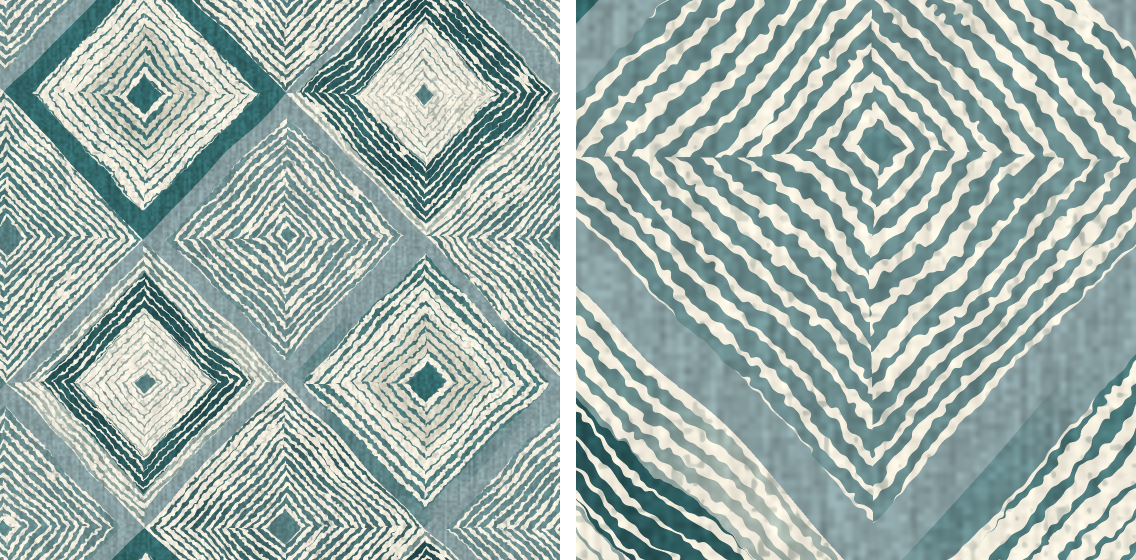
Left, the full canvas; right, a detail of the centre.
This pattern is drawn by a Shadertoy shader. Its source:

```glsl
// Woven upholstery of nested diamonds: a rotated lattice of concentric, hand-cut rings.
// Cell parity picks one of four weaves; noise bends, thins and breaks the rings,
// and fine thread noise adds the raised, speckled cloth.

const vec2  REPEAT = vec2(0.5, 0.516);    // diamond width and height
const vec2  ORIGIN = vec2(0.26, 0.833);   // centre of the first diamond
const float WARP   = 0.011;               // bend of the lattice
const float RAGGED = 0.34;                // roughness of line edges, in rings
const float WANDER = 0.75;                // slow drift of lines, in rings
const float WEAVE  = 0.13;                // thread contrast

const vec3 CREAM  = vec3(0.95, 0.93, 0.87);
const vec3 SAND   = vec3(0.86, 0.84, 0.77);
const vec3 SILVER = vec3(0.70, 0.74, 0.70);
const vec3 MIST   = vec3(0.53, 0.62, 0.63);
const vec3 SLATE  = vec3(0.34, 0.49, 0.50);
const vec3 TEAL   = vec3(0.20, 0.41, 0.42);
const vec3 DEEP   = vec3(0.08, 0.25, 0.27);

float hash(vec2 p) {
    vec3 q = fract(p.xyx * 0.1031);
    q += dot(q, q.yzx + 33.33);
    return fract((q.x + q.y) * q.z);
}

float noise(vec2 p) {
    vec2 i = floor(p), f = fract(p);
    f = f * f * (3.0 - 2.0 * f);
    return mix(mix(hash(i), hash(i + vec2(1, 0)), f.x),
               mix(hash(i + vec2(0, 1)), hash(i + vec2(1, 1)), f.x), f.y);
}

vec3 cloth(vec2 uv, float pixel) {
    // Rotated lattice: each unit cell is one diamond
    vec2 bend = vec2(noise(uv * 14.0), noise(uv * 14.0 + 40.0)) - 0.5;
    vec2 q = (uv - ORIGIN + WARP * bend) / REPEAT;
    vec2 ab = vec2(q.x + q.y, q.x - q.y) + 0.5;
    vec2 cell = floor(ab), f = fract(ab) - 0.5;
    vec2 parity = mod(cell, 2.0);
    bool worn = mod(cell.x - cell.y, 4.0) > 1.5;

    // Square radius, position along the side, and side number
    bool onA = abs(f.x) > abs(f.y);
    float r = 2.0 * max(abs(f.x), abs(f.y));
    float along = onA ? f.y : f.x;
    float side = onA ? step(0.0, f.x) : 2.0 + step(0.0, f.y);
    vec2 seed = cell * 7.3 + side * 3.7 + 60.0;
    float rough = noise(uv * 190.0 + 7.0) - 0.5;
    float patches = noise(uv * 11.0 + 90.0);
    float sideRand = hash(seed);

    // Weave of this diamond: ring count, ink share, ink and ground colours
    float rings = 14.0, share = 0.5, core = 0.13;
    vec3 ink = TEAL, ground = CREAM, coreInk = SLATE;
    float rim = 2.0;
    vec3 rimInk = MIST;
    float edge = r + 0.016 * rough + 0.018 * (noise(vec2(along * 14.0, side) + seed) - 0.5);

    if (parity.x < 0.5 && parity.y < 0.5) {          // broad solid frame
        rings = 12.0;
        share = mix(0.24, 0.46, smoothstep(0.55, 0.3, r) * patches);
        ink = mix(SLATE, TEAL, patches);
        ground = mix(CREAM, SAND, smoothstep(0.52, 0.42, edge) * step(0.2, r));
        rim = worn ? 0.88 : 0.81;
        rimInk = worn ? mix(SLATE, MIST, smoothstep(0.35, 0.7, patches)) : TEAL;
        if (worn && r > 0.68) share = 0.5;
        coreInk = TEAL;
    } else if (parity.x > 0.5 && parity.y > 0.5) {   // dark ringed band, pale heart
        float bandEnd = worn ? 0.76 : 0.91;
        float band = step(0.51, edge) * step(edge, bandEnd);
        rings = 15.0;
        share = mix(0.22, 0.72, band);
        ink = mix(mix(SLATE, SILVER, patches), mix(DEEP, TEAL, patches * 0.7), band);
        if (edge > bandEnd) share = 0.5;
        if (sideRand > 0.4) rim = worn ? 0.87 : 0.93;
        core = 0.07;
    } else if (parity.x < 0.5) {                     // slate field, cream cuts, misty frame
        rings = 13.0;
        share = 0.61;
        ink = mix(SLATE, MIST, 0.45 * patches);
        rim = 0.84;
        core = 0.05;
    } else {                                         // even stripes
        share = mix(0.53, 0.4, smoothstep(0.5, 0.9, r));
        ink = mix(worn ? TEAL : DEEP, SLATE, 0.3 + 0.6 * patches);
    }

    // Hand-cut rings, drifting along each side and broken in places
    float drift = noise(vec2(along * 5.0, r * 3.0) + seed) - 0.5;
    float p = r * rings + WANDER * drift + RAGGED * rough;
    float wear = noise(vec2(along * 13.0, floor(p) * 5.1) + seed);
    share *= mix(0.55, 1.35, wear) * smoothstep(0.03, 0.16, wear);
    float blur = 2.0 * rings * pixel / REPEAT.x;
    float line = abs(fract(p) - 0.5) * 2.0;
    float cover = 1.0 - smoothstep(share - blur, share + blur, line);

    // Raised cream pile with darker flecks between loops
    float fleck = smoothstep(0.66, 0.9, noise(uv * vec2(230.0, 190.0) + 31.0));
    ground = mix(ground, SILVER * 0.9, 0.55 * fleck * (0.35 + patches));
    vec3 col = mix(ground, ink, cover * 0.95);

    // Solid frame and heart
    float soft = 2.0 * pixel / REPEAT.x;
    col = mix(col, rimInk, smoothstep(rim - soft, rim + soft, edge));
    col = mix(col, coreInk, 1.0 - smoothstep(core - soft, core + soft, edge));

    // Vertical warp threads and fine grain
    float thread = noise(uv * vec2(260.0, 34.0)) + noise(uv * vec2(210.0, 240.0)) - 1.0;
    float dark = 1.0 - dot(col, vec3(0.333));
    return col * (1.0 + WEAVE * thread * (0.5 + 2.2 * dark));
}

void mainImage(out vec4 fragColor, in vec2 fragCoord) {
    // Four samples per pixel smooth the seams
    float pixel = 1.0 / iResolution.y;
    vec3 sum = vec3(0.0);
    for (int k = 0; k < 4; k++) {
        vec2 offset = vec2(k % 2, k / 2) * 0.5 - 0.25;
        sum += cloth((fragCoord + offset) * pixel, 0.5 * pixel);
    }
    fragColor = vec4(sum * 0.25, 1.0);
}
```
